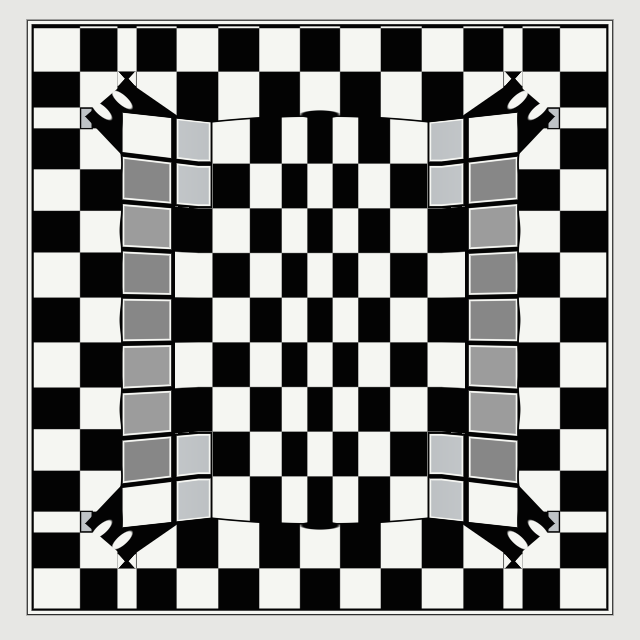
A three.js fragment shader for this pattern:

```glsl
// A framed checkerboard with a pinched, finer checkerboard set into its middle.
// One quadrant is drawn and mirrored: signed products over grid edges make the
// checkers, and distance functions cut the panel, its grey tiles and corner arms.

varying vec2 vUv;

// Lengths are in hundredths of the canvas, measured from its centre.
const float SOFT = 0.1;
const vec3 PAPER = vec3(0.905, 0.905, 0.895);
const vec3 WHITE = vec3(0.962, 0.965, 0.95);
const vec3 BLACK = vec3(0.01);
const vec3 SILVER = vec3(0.75, 0.765, 0.775);

const vec4 OUTER_X_NEAR = vec4(3.13, 9.5, 15.9, 22.4);
const vec4 OUTER_X_FAR = vec4(28.65, 31.65, 37.5, 44.9);
const vec4 OUTER_Y_NEAR = vec4(3.5, 10.55, 17.05, 23.55);
const vec4 OUTER_Y_FAR = vec4(29.95, 33.2, 38.8, 45.6);
const vec4 INNER_X = vec4(1.98, 5.97, 10.95, 16.8);
const float TILE_LEFT = 22.85;
const float PANEL_HALF = 31.2;
const float ROW = 6.98;

const vec2 FRAME_SHIFT = vec2(0.0, 0.4);
const vec2 FRAME_OUTER = vec2(45.75, 46.45);
const vec2 FRAME_INNER = vec2(44.9, 45.65);

const vec2 ARM_SIDE = vec2(36.7, 31.8);
const vec2 ARM_TOP = vec2(30.2, 37.4);
const vec2 ARM_ROOT_TOP = vec2(22.4, 32.0);
const vec2 ARM_ROOT_SIDE = vec2(31.1, 25.9);
const vec2 ARM_AXIS = vec2(0.75, 0.66);

float fill(float d) {
  return 1.0 - smoothstep(-SOFT, SOFT, d);
}

// Sign that flips, softly, at each of four edges
float flips(float x, vec4 edges) {
  vec4 s = clamp((x - edges) / SOFT, -1.0, 1.0);
  return s.x * s.y * s.z * s.w;
}

vec3 checker(float s) {
  return mix(BLACK, WHITE, 0.5 + 0.5 * s);
}

float box(vec2 p, vec2 halfSize) {
  vec2 d = abs(p) - halfSize;
  return max(d.x, d.y);
}

// Distance to the right of the line from a to b
float rightOf(vec2 p, vec2 a, vec2 b) {
  vec2 d = normalize(b - a);
  return dot(p - a, vec2(d.y, -d.x));
}

float slot(vec2 p, vec2 centre) {
  vec2 q = p - centre;
  vec2 along = vec2(dot(q, ARM_AXIS), dot(q, vec2(-ARM_AXIS.y, ARM_AXIS.x)));
  return (length(along / vec2(2.0, 0.75)) - 1.0) * 0.75;
}

// Tile with a black gap and a pale rim
vec3 tile(float d, vec3 tone) {
  vec3 c = mix(BLACK, WHITE, fill(d));
  return mix(c, tone, fill(d + 0.28));
}

vec3 outerBoard(vec2 m) {
  vec2 g = m;
  if (m.x < OUTER_X_FAR.x) g.y = max(m.y, 34.0);
  if (m.y < OUTER_Y_FAR.x) g.x = max(m.x, 32.5);
  float sx = flips(g.x, OUTER_X_NEAR) * flips(g.x, OUTER_X_FAR);
  float sy = flips(g.y, OUTER_Y_NEAR) * flips(g.y, OUTER_Y_FAR);
  return checker(sx * sy);
}

vec3 corner(vec3 c, vec2 m) {
  // Small hourglass above the arm, pale wedge beside it
  vec2 h = m - vec2(30.2, 37.7);
  float waist = abs(h.x) - 0.3 - 0.9 * abs(h.y);
  c = mix(c, mix(WHITE, BLACK, fill(waist)), fill(box(h, vec2(1.45, 1.1))));
  float wedge = box(m - vec2(36.5, 31.5), vec2(1.0, 1.7));
  c = mix(c, mix(BLACK, SILVER, fill(wedge + 0.2)), fill(wedge));

  float arm = max(rightOf(m, ARM_SIDE, ARM_TOP),
                  max(rightOf(m, ARM_TOP, ARM_ROOT_TOP), rightOf(m, ARM_ROOT_SIDE, ARM_SIDE)));
  c = mix(c, BLACK, fill(arm));
  float slots = min(slot(m, vec2(30.9, 34.4)), slot(m, vec2(34.1, 32.7)));
  return mix(c, WHITE, fill(slots));
}

vec3 panel(vec2 m, float top, float side) {
  // Rows fan outwards near the sides
  float y = m.y / (1.0 + 0.005 * max(0.0, m.x - 19.0));
  float row = min(floor(y / ROW + 0.5), 4.0);
  float low = (row - 0.5) * ROW;
  vec4 rowEdges = (vec4(0.0, 1.0, 2.0, 3.0) + 0.5) * ROW;
  vec3 c = checker(-flips(m.x, INNER_X) * flips(y, rowEdges));

  float ceiling = row > 3.5 ? m.y - top + 0.2 : y - low - ROW + 0.35;
  float rowGap = max(low + 0.35 - y, ceiling);
  if (m.x > INNER_X.w && row > 2.5)
    c = tile(max(abs(m.x - 19.75) - 2.65, rowGap), SILVER + 0.004 * (m.x - 19.75));

  // Grey side column, with white tiles at its ends
  if (m.x > TILE_LEFT - 0.15) {
    bool lighter = row == 2.0 || (row == 1.0 && side < 0.0);
    vec3 grey = vec3(lighter ? 0.61 : 0.53);
    c = tile(max(abs(m.x - 27.05) - 3.8, rowGap), row > 3.5 ? WHITE : grey);
  }
  return c;
}

void main() {
  vec2 p = (vUv - 0.5) * 100.0;
  vec2 m = abs(p);
  vec3 c = corner(outerBoard(m), m);

  // Inner panel with a bowed top edge and thin outline
  float bow = m.x / INNER_X.w;
  float top = bow < 1.0 ? 32.0 - 0.9 * bow * bow : 31.1 + 0.11 * (m.x - INNER_X.w);
  float sideWave = 0.12 * cos(m.y * 6.2832 / ROW);
  float edge = max(m.y - top, m.x - PANEL_HALF - sideWave);
  c = mix(c, BLACK, fill(edge));
  c = mix(c, panel(m, top, p.y), fill(edge + 0.25));
  float bump = (length((m - vec2(0.0, 32.1)) / vec2(3.0, 0.65)) - 1.0) * 0.65;
  c = mix(c, BLACK, fill(bump));

  // Margin and double frame line
  vec2 f = p - FRAME_SHIFT;
  float inner = box(f, FRAME_INNER);
  float outer = box(f, FRAME_OUTER);
  c = mix(mix(PAPER, WHITE, fill(outer)), c, fill(inner));
  c = mix(c, BLACK, fill(abs(inner) - 0.17));
  c = mix(c, BLACK, fill(abs(outer) - 0.08));
  gl_FragColor = vec4(c, 1.0);
}
```
